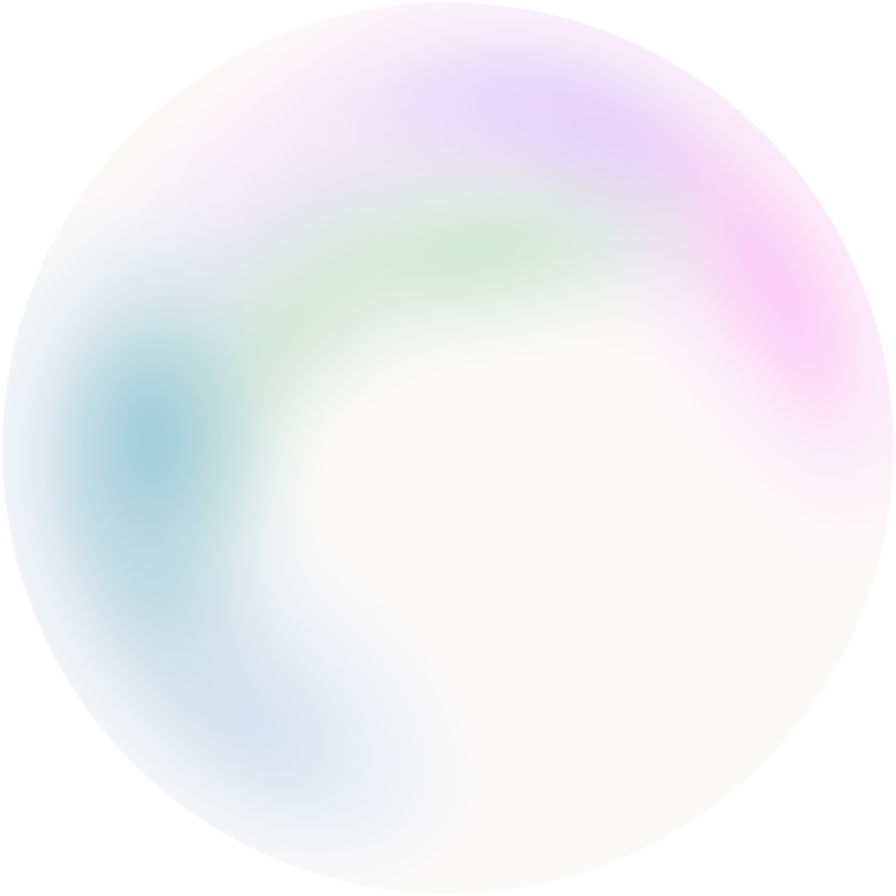
Write a three.js fragment shader that draws this background.

```glsl
varying vec2 vUv;

// Soft elliptical glow, turned by angle, falling to 1/e at its radii
float glow(vec2 center, vec2 radii, float angle) {
  vec2 d = vUv - center;
  float c = cos(angle), s = sin(angle);
  vec2 q = vec2(c * d.x + s * d.y, c * d.y - s * d.x) / radii;
  return exp(-dot(q, q));
}

void main() {
  vec3 cream = vec3(0.99, 0.98, 0.975);
  vec3 blush = vec3(0.995, 0.945, 0.965);
  vec3 lilac = vec3(0.94, 0.90, 0.98);
  vec3 lavender = vec3(0.895, 0.81, 0.98);
  vec3 pink = vec3(0.99, 0.80, 0.97);
  vec3 mint = vec3(0.82, 0.91, 0.84);
  vec3 periwinkle = vec3(0.84, 0.89, 0.95);
  vec3 mist = vec3(0.79, 0.87, 0.91);
  vec3 teal = vec3(0.64, 0.81, 0.85);

  // Pale washes along the top
  vec3 color = cream;
  color = mix(color, blush, 0.5 * glow(vec2(0.33, 0.88), vec2(0.18, 0.10), 0.5));
  color = mix(color, lilac, 0.85 * glow(vec2(0.33, 0.75), vec2(0.16, 0.11), 0.6));

  // Lavender and pink sweep on the upper right
  color = mix(color, lavender, 0.55 * glow(vec2(0.54, 0.88), vec2(0.17, 0.11), 0.0));
  color = mix(color, lavender, 0.9 * glow(vec2(0.68, 0.85), vec2(0.17, 0.105), -0.5));
  color = mix(color, pink, 0.97 * glow(vec2(0.88, 0.69), vec2(0.215, 0.105), -1.03));

  // Mint arc above the empty center
  color = mix(color, mint, 0.92 * glow(vec2(0.53, 0.72), vec2(0.19, 0.078), 0.12));
  color = mix(color, mint, 0.75 * glow(vec2(0.33, 0.64), vec2(0.14, 0.075), 0.8));
  color = mix(color, mint, 0.5 * glow(vec2(0.25, 0.52), vec2(0.06, 0.14), 0.0));

  // Blue and teal pool on the left
  color = mix(color, periwinkle, 0.9 * glow(vec2(0.28, 0.19), vec2(0.17, 0.125), -0.6));
  color = mix(color, periwinkle, 0.7 * glow(vec2(0.06, 0.46), vec2(0.09, 0.22), 0.1));
  color = mix(color, mist, 0.8 * glow(vec2(0.18, 0.33), vec2(0.09, 0.13), 0.4));
  color = mix(color, teal, 0.97 * glow(vec2(0.17, 0.51), vec2(0.097, 0.155), 0.0));

  // Lighter rim, then the disc on white
  float radius = length(vUv - 0.5);
  color = mix(color, cream, 0.45 * smoothstep(0.40, 0.50, radius));
  float disc = 1.0 - smoothstep(0.4955, 0.499, radius);
  gl_FragColor = vec4(mix(vec3(1.0), color, disc), 1.0);
}
```
